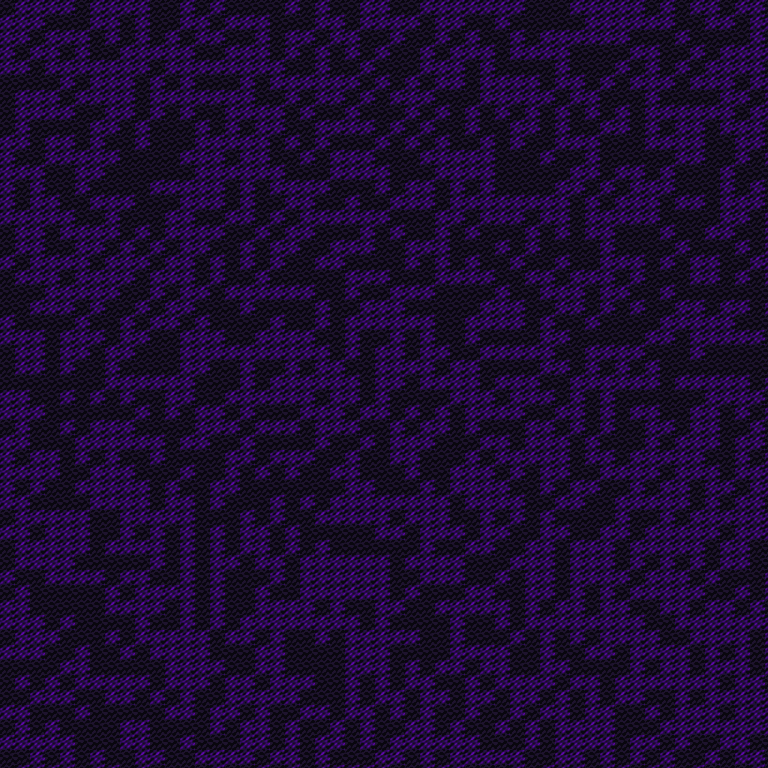
This pattern is drawn by a Shadertoy shader. Its source:

```glsl
const float TILES = 51.2;       // tiles along the canvas height
const float LIT_SHARE = 0.56;   // share of violet tiles
const float STREAK_WARP = 0.8;  // bend of the violet streaks
const float SCALE_WARP = 0.9;   // curl of the dark scales
const float TILE_SWELL = 0.16;  // brighter tile centers
const float TAU = 6.2831853;

const vec3 BLACK  = vec3(0.035, 0.027, 0.054);
const vec3 SLATE  = vec3(0.117, 0.074, 0.180);
const vec3 INDIGO = vec3(0.12, 0.05, 0.24);
const vec3 PLUM   = vec3(0.16, 0.03, 0.31);
const vec3 VIOLET = vec3(0.25, 0.03, 0.45);
const vec3 GLOW   = vec3(0.37, 0.03, 0.66);

float hash(vec2 cell) {
    vec3 h = fract(vec3(cell.xyx) * vec3(0.1031, 0.1030, 0.0973));
    h += dot(h, h.yzx + 33.33);
    return fract((h.x + h.y) * h.z);
}

float isLit(vec2 cell) {
    return step(hash(cell + 217.0), LIT_SHARE);
}

// Lit tiles, with borders blended over the width of one pixel
float litCoverage(vec2 p, float pixel) {
    vec2 cell = floor(p - 0.5);
    vec2 w = clamp((fract(p - 0.5) - 0.5) / pixel + 0.5, 0.0, 1.0);
    float low  = mix(isLit(cell), isLit(cell + vec2(1, 0)), w.x);
    float high = mix(isLit(cell + vec2(0, 1)), isLit(cell + vec2(1, 1)), w.x);
    return mix(low, high, w.y);
}

// Sine wave with whole cycles per tile along each axis
float wave(vec2 q, vec2 cycles, float phase) {
    return sin(TAU * dot(q, cycles) + phase);
}

// Diagonal streaks broken by cross waves, repeating once per tile
float streakField(vec2 q) {
    float bend = STREAK_WARP * (wave(q, vec2(1, 0), 0.6) + wave(q, vec2(0, 1), 2.0));
    float s = 0.50 * wave(q, vec2(-2, 3), bend);
    s += 0.32 * wave(q, vec2(-3, 2), 1.7 - bend);
    s += 0.30 * wave(q, vec2(2, 2), 4.2);
    s += 0.24 * wave(q, vec2(-1, 2), 0.9);
    s -= TILE_SWELL * (cos(TAU * q.x) + cos(TAU * q.y));
    return 0.5 + 0.5 * s;
}

// Short curled dashes in sloping rows, repeating once per tile
float scaleField(vec2 q) {
    float curl = SCALE_WARP * wave(q, vec2(2, 0), 0.4) + 0.5 * wave(q, vec2(0, 1), 1.1);
    float s = 0.50 * wave(q, vec2(-1, 3), curl);
    s += 0.38 * wave(q, vec2(2, 2), 2.1);
    s += 0.32 * wave(q, vec2(-3, 2), 3.4);
    return 0.5 + 0.5 * s;
}

vec3 litColor(float v) {
    vec3 c = mix(BLACK, SLATE, smoothstep(0.24, 0.38, v));
    c = mix(c, INDIGO, smoothstep(0.38, 0.49, v));
    c = mix(c, PLUM,   smoothstep(0.49, 0.63, v));
    c = mix(c, VIOLET, smoothstep(0.63, 0.78, v));
    return mix(c, GLOW, smoothstep(0.80, 0.97, v));
}

vec3 darkColor(float v) {
    return mix(BLACK, SLATE, smoothstep(0.44, 0.64, v));
}

void mainImage(out vec4 fragColor, in vec2 fragCoord) {
    // Tile coordinates, anchored at the top left corner
    float pixel = TILES / iResolution.y;
    vec2 p = (fragCoord - vec2(0.0, iResolution.y)) * pixel;
    vec2 q = fract(p);

    vec3 color = mix(darkColor(scaleField(q)), litColor(streakField(q)), litCoverage(p, pixel));
    fragColor = vec4(color, 1.0);
}
```
